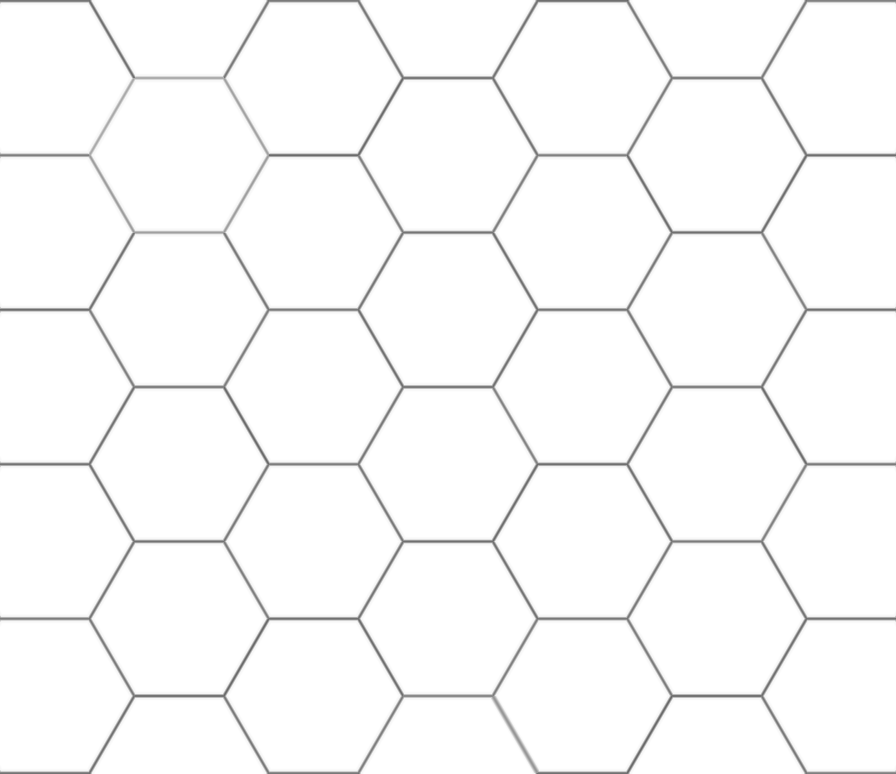
Give the GLSL for this pattern, as a WebGL 1 fragment shader.

```glsl
precision highp float;

uniform vec2 u_resolution;

#define REPEATS vec2(3.332, 5.01)     // column pairs across, cells down
#define LINE_REACH 0.018              // soft half width, in cell heights
#define HALO_REACH 0.034
#define HALO_INK 0.03
#define LINE_INK 0.55
#define INK_VARIATION 0.05
#define FADED_CELL vec2(-1.7320508, 1.5)
#define FADED_INK 0.68
#define BLURRED_EDGE vec2(0.433, -2.25)
#define BLURRED_INK 0.72
#define BLURRED_SPREAD 1.45

const float SQRT3 = 1.7320508;

// Centre of the flat-topped cell of height 1 that holds p
vec2 cellCentre(vec2 p) {
  vec2 period = vec2(SQRT3, 1.0);
  vec2 shiftA = vec2(0.0, 0.5);
  vec2 shiftB = vec2(0.5 * SQRT3, 0.0);
  vec2 a = floor((p - shiftA) / period + 0.5) * period + shiftA;
  vec2 b = floor((p - shiftB) / period + 0.5) * period + shiftB;
  return distance(p, a) < distance(p, b) ? a : b;
}

// Outward normal of the cell side closest to the local point
vec2 nearestNormal(vec2 local) {
  vec2 best = vec2(0.0, 1.0);
  vec2 rising = vec2(0.5 * SQRT3, 0.5);
  vec2 falling = vec2(0.5 * SQRT3, -0.5);
  if (abs(dot(local, rising)) > abs(dot(local, best))) best = rising;
  if (abs(dot(local, falling)) > abs(dot(local, best))) best = falling;
  return dot(local, best) < 0.0 ? -best : best;
}

// Layered sines give each side its own value in -1..1
float sideVariation(vec2 middle) {
  vec2 id = floor(middle * vec2(4.0 / SQRT3, 4.0) + 0.5);
  return 0.6 * sin(dot(id, vec2(2.3, 4.1))) + 0.4 * sin(dot(id, vec2(5.7, 1.9)) + 1.0);
}

void main() {
  vec2 uv = gl_FragCoord.xy / u_resolution;
  vec2 p = (uv - 0.5) * REPEATS * vec2(SQRT3, 1.0);
  float pixel = REPEATS.y / u_resolution.y;

  // Closest side, its midpoint and the distance to it
  vec2 centre = cellCentre(p);
  vec2 normal = nearestNormal(p - centre);
  vec2 middle = centre + 0.5 * normal;
  float d = abs(0.5 - dot(p - centre, normal));

  // Uneven ink, one faded cell and one blurred side
  float ink = LINE_INK + INK_VARIATION * sideVariation(middle);
  float reach = LINE_REACH;
  if (distance(middle, FADED_CELL) < 0.6) ink *= FADED_INK;
  if (distance(middle, BLURRED_EDGE) < 0.1) {
    ink *= BLURRED_INK;
    reach *= BLURRED_SPREAD;
  }

  // Soft stroke, kept wide enough to stay smooth on small canvases
  float width = max(reach, 1.2 * pixel);
  float stroke = ink * (reach / width) * (1.0 - smoothstep(0.0, width, d));
  float halo = HALO_INK * (1.0 - smoothstep(0.5 * HALO_REACH, HALO_REACH, d));

  gl_FragColor = vec4(vec3(1.0 - max(stroke, halo)), 1.0);
}
```
